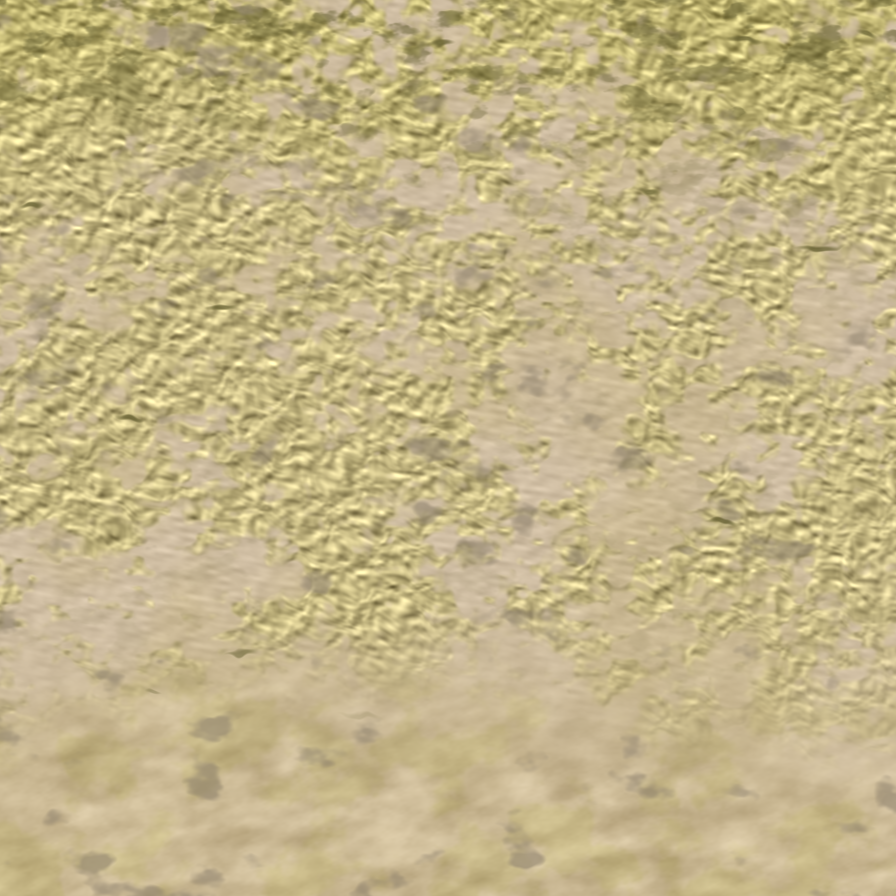
Reproduce this texture procedurally as a Shadertoy shader.

```glsl
// Dry beige ground with clustered yellow-green moss flecks, softening toward the lower edge.
#define PALE_EARTH vec3(0.815, 0.745, 0.640)
#define MOSS vec3(0.765, 0.715, 0.495)
#define STRAW vec3(0.795, 0.725, 0.580)
#define DARK_MOSS vec3(0.390, 0.370, 0.190)
#define FLECK_SCALE vec2(100.0, 142.0)
#define RELIEF 0.46
#define MOSS_LEVEL 0.475
#define BLUR_START 0.36
#define BLUR_END 0.10
#define TWIG_CELLS vec2(9.0, 16.0)

float hash(vec2 p) {
    vec3 q = fract(vec3(p.xyx) * 0.1031);
    q += dot(q, q.yzx + 33.33);
    return fract((q.x + q.y) * q.z);
}

float noise(vec2 p) {
    vec2 cell = floor(p), f = fract(p);
    f = f * f * (3.0 - 2.0 * f);
    return mix(mix(hash(cell), hash(cell + vec2(1, 0)), f.x),
               mix(hash(cell + vec2(0, 1)), hash(cell + vec2(1, 1)), f.x), f.y);
}

float fbm(vec2 p) {
    float sum = 0.0, amp = 0.5;
    for (int i = 0; i < 4; i++) {
        sum += amp * noise(p);
        p = mat2(1.6, 1.2, -1.2, 1.6) * p + 17.3;
        amp *= 0.5;
    }
    return sum / 0.9375;
}

// Signed slope of a noise height field, lit from the upper left
float emboss(vec2 p) {
    vec2 toLight = vec2(-0.22, 0.42);
    return noise(p - toLight) - noise(p + toLight);
}

// Sparse, short, nearly horizontal dark slivers
float twigs(vec2 uv) {
    vec2 p = uv * TWIG_CELLS;
    float cover = 0.0;
    for (int y = -1; y <= 1; y++)
    for (int x = -1; x <= 1; x++) {
        vec2 cell = floor(p) + vec2(x, y);
        vec2 center = cell + 0.2 + 0.6 * vec2(hash(cell + 3.7), hash(cell + 8.1));
        vec2 d = (p - center) / TWIG_CELLS;
        d.y += d.x * (hash(cell + 5.5) - 0.4) * 0.5;
        d.y += (noise(uv * 90.0) - 0.5) * 0.006;
        float halfLength = mix(0.008, 0.027, hash(cell + 2.9));
        float shape = length(d / vec2(halfLength, 0.0034));
        float present = step(0.90, hash(cell + 21.0));
        cover = max(cover, present * (1.0 - smoothstep(0.35, 1.25, shape)));
    }
    return cover;
}

void mainImage(out vec4 fragColor, in vec2 fragCoord) {
    vec2 uv = fragCoord / iResolution.y;
    float wobble = fbm(uv * 5.0 + 40.0) - 0.5;
    float sharp = smoothstep(BLUR_END, BLUR_START, uv.y + 0.25 * wobble);
    float top = smoothstep(0.72, 1.0, uv.y + 0.2 * wobble);

    // Slightly tilted ground grain
    vec2 tilted = vec2(uv.x, uv.y + 0.15 * uv.x);
    vec2 warp = 0.008 * vec2(noise(uv * 45.0), noise(uv * 45.0 + 9.0));
    float broad = fbm(uv * vec2(5.0, 6.0) + 3.0);
    float clumps = fbm(uv * vec2(22.0, 25.0) + 11.0);
    float crumbs = noise((uv + warp) * vec2(75.0, 95.0));
    float field = broad * 0.42 + clumps * 0.38 + crumbs * 0.20 + 0.07 * top;
    float moss = smoothstep(MOSS_LEVEL - 0.06, MOSS_LEVEL + 0.08, field);

    // Earth, broad pink-to-straw drift and faint fibres
    vec3 color = mix(PALE_EARTH, STRAW, smoothstep(0.35, 0.68, fbm(uv * 7.0 + 70.0)));
    color += 0.075 * (fbm(tilted * vec2(45.0, 85.0)) - 0.5);
    color += 0.07 * emboss(tilted * vec2(80.0, 190.0)) * sharp;

    // Moss flecks with bright crests and olive shadows
    vec2 fleckPos = (tilted + warp) * FLECK_SCALE;
    float slope = 0.75 * emboss(fleckPos) + 0.35 * emboss(fleckPos * 1.7 + 31.0);
    vec3 mossColor = mix(MOSS, MOSS * vec3(0.96, 0.97, 0.85), top);
    mossColor += slope * RELIEF * vec3(1.0, 0.98, 0.82);
    color = mix(color, mossColor, moss * sharp * 0.92);

    // Soft, coarse and slanted mottling in the lower band
    vec2 slanted = vec2(uv.x + 0.3 * uv.y, uv.y - 0.25 * uv.x);
    float mottle = fbm(slanted * vec2(24.0, 44.0) + 5.0) - 0.5;
    float streak = noise(slanted * vec2(42.0, 95.0)) - 0.5;
    vec3 soft = STRAW + 0.25 * mottle * vec3(0.95, 1.0, 1.1) + 0.05 * streak;
    soft = mix(soft, soft * vec3(0.96, 0.97, 0.87), smoothstep(0.45, 0.65, clumps));
    color = mix(soft, color, 0.12 + 0.88 * sharp);

    // Olive hollows near the top, grey smudges and slivers
    float hollow = smoothstep(0.56, 0.72, fbm(uv * vec2(28.0, 48.0) + 90.0));
    color = mix(color, DARK_MOSS, hollow * (0.08 + 0.5 * top) * sharp);
    float smudge = smoothstep(0.66, 0.80, fbm(uv * vec2(17.0, 26.0) + 55.0));
    color = mix(color, vec3(0.56, 0.51, 0.43), 0.6 * smudge);
    color = mix(color, DARK_MOSS, twigs(uv) * 0.75 * sharp);

    fragColor = vec4(clamp(color, 0.0, 1.0), 1.0);
}
```
